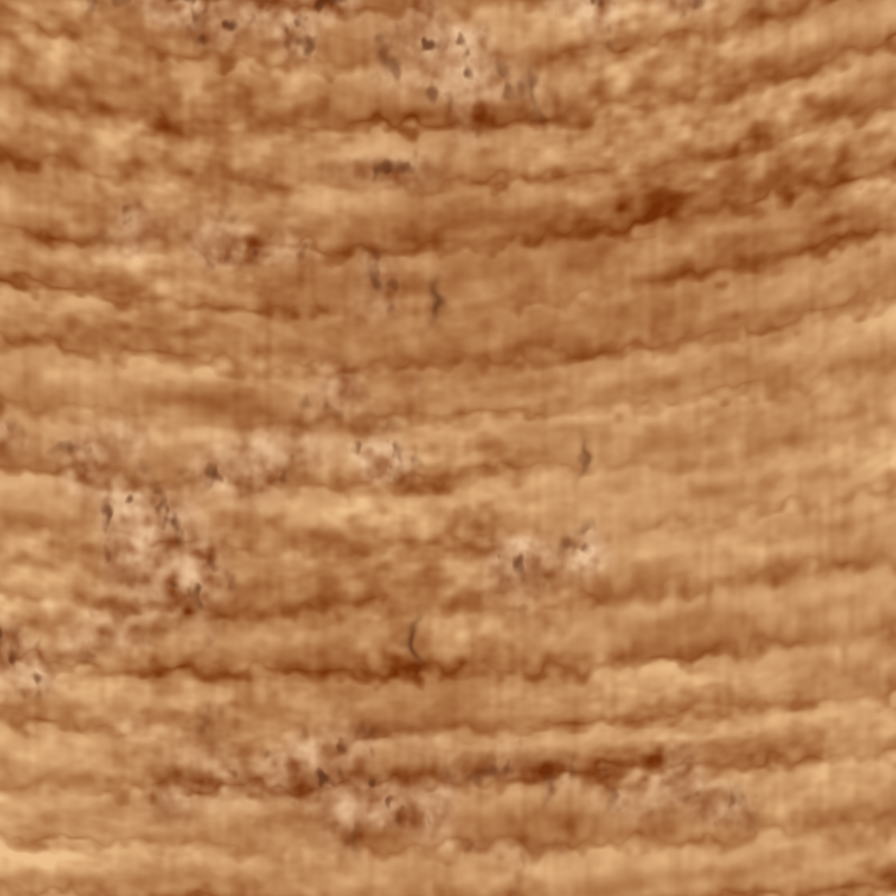
A Shadertoy shader for this texture:

```glsl
float hash(vec2 p) {
    vec3 q = fract(vec3(p.xyx) * 0.1031);
    q += dot(q, q.yzx + 33.33);
    return fract((q.x + q.y) * q.z);
}

// Smooth value noise, centred on zero
float noise(vec2 p) {
    vec2 cell = floor(p), f = fract(p);
    f = f * f * (3.0 - 2.0 * f);
    float low = mix(hash(cell), hash(cell + vec2(1, 0)), f.x);
    float high = mix(hash(cell + vec2(0, 1)), hash(cell + vec2(1, 1)), f.x);
    return mix(low, high, f.y) - 0.5;
}

float fbm(vec2 p) {
    float sum = 0.0, amp = 0.6;
    for (int i = 0; i < 3; i++) {
        sum += amp * noise(p);
        p = mat2(1.5, 0.9, -0.9, 1.5) * p + 17.3;
        amp *= 0.6;
    }
    return sum;
}

// Ring coordinate: sagging arcs with uneven spacing
float ringCoord(vec2 uv) {
    float sag = (0.22 * pow(uv.x - 0.38, 2.0) - 0.03) * mix(0.35, 1.2, uv.y);
    float y = uv.y - sag;
    y += 0.02 * noise(vec2(uv.x * 1.5, y * 8.0));
    return y * 14.5;
}

// Short, bent vertical cracks
float cracks(vec2 uv) {
    float sum = 0.0;
    for (int i = 0; i < 6; i++) {
        float id = float(i) + 3.0;
        vec2 center = vec2(hash(vec2(id, 1.7)), hash(vec2(id, 8.3)));
        center.x = mix(0.4, 0.85, center.x);
        vec2 d = uv - center;
        d.x += 0.02 * noise(vec2(uv.y * 50.0, id)) + 0.008 * noise(uv * 90.0);
        float reach = mix(0.012, 0.028, hash(vec2(id, 4.1)));
        float body = exp(-pow(d.x / 0.006, 2.0) - pow(d.y / reach, 2.0));
        sum += body * mix(0.3, 0.8, hash(vec2(id, 6.6)));
    }
    return sum;
}

void mainImage(out vec4 fragColor, in vec2 fragCoord) {
    vec2 uv = fragCoord / iResolution.xy;
    float ring = ringCoord(uv);
    vec2 grain = vec2(uv.x, ring / 14.5);

    // Broken dark latewood lines with ragged, soft edges
    float ragged = 0.14 * noise(grain * vec2(13, 20)) + 0.3 * noise(grain * vec2(52, 60) + 9.0)
                 + 0.16 * noise(grain * vec2(100, 110) + 31.0);
    float phase = fract(ring + ragged);
    float late = exp(-4.5 * phase) + smoothstep(0.76, 1.0, phase);
    float id = floor(ring + ragged + 0.2);
    float strength = 0.6 + 0.8 * noise(vec2(uv.x * 4.0, id * 3.7))
                   + 0.7 * noise(vec2(uv.x * 17.0, id * 5.3 + 2.0));
    float tone = 0.6 - 0.62 * clamp(strength, 0.08, 1.15) * late;
    tone += 0.12 * smoothstep(0.35, 0.6, phase) * (1.0 - smoothstep(0.7, 0.9, phase));

    // Broad patches and streaks along the rings
    tone += 0.45 * noise(uv * vec2(2.5, 4.0) + 5.0);
    tone += 0.4 * noise(vec2(uv.x * 5.0, ring * 2.3));
    tone += 0.36 * noise(vec2(uv.x * 15.0, ring * 4.7) + 40.0);

    // Mottling, stronger in some areas, and cross fibres
    float busy = smoothstep(-0.2, 0.3, noise(uv * vec2(4, 6) + 77.0));
    tone += mix(0.45, 0.95, busy) * fbm(grain * vec2(33, 50));
    tone += mix(0.15, 0.35, busy) * noise(grain * vec2(72, 85) + 12.0);
    tone += 0.16 * noise(uv * vec2(140, 26));

    // Rough clusters with pale flecks and dark pits
    float rough = smoothstep(0.14, 0.42, noise(uv * vec2(5, 8) + 21.0) + 0.35 * noise(uv * 21.0));
    float fleck = fbm(uv * vec2(52, 48) + 70.0);
    tone += rough * (1.3 * fleck + 0.05);
    float pit = rough * smoothstep(0.12, 0.42, fbm(uv * vec2(50, 38) + 130.0));
    pit = 0.8 * pit + cracks(uv);

    // Wood tones from reddish brown to pale tan
    vec3 brown = vec3(0.59, 0.35, 0.18);
    vec3 paleTan = vec3(0.86, 0.67, 0.47);
    vec3 color = mix(brown, paleTan, clamp(tone, -0.5, 1.25));
    color *= mix(vec3(1), vec3(0.98, 0.99, 1.07), rough);
    color = mix(color, vec3(0.36, 0.19, 0.10), clamp(pit, 0.0, 0.8));
    fragColor = vec4(color, 1.0);
}
```
